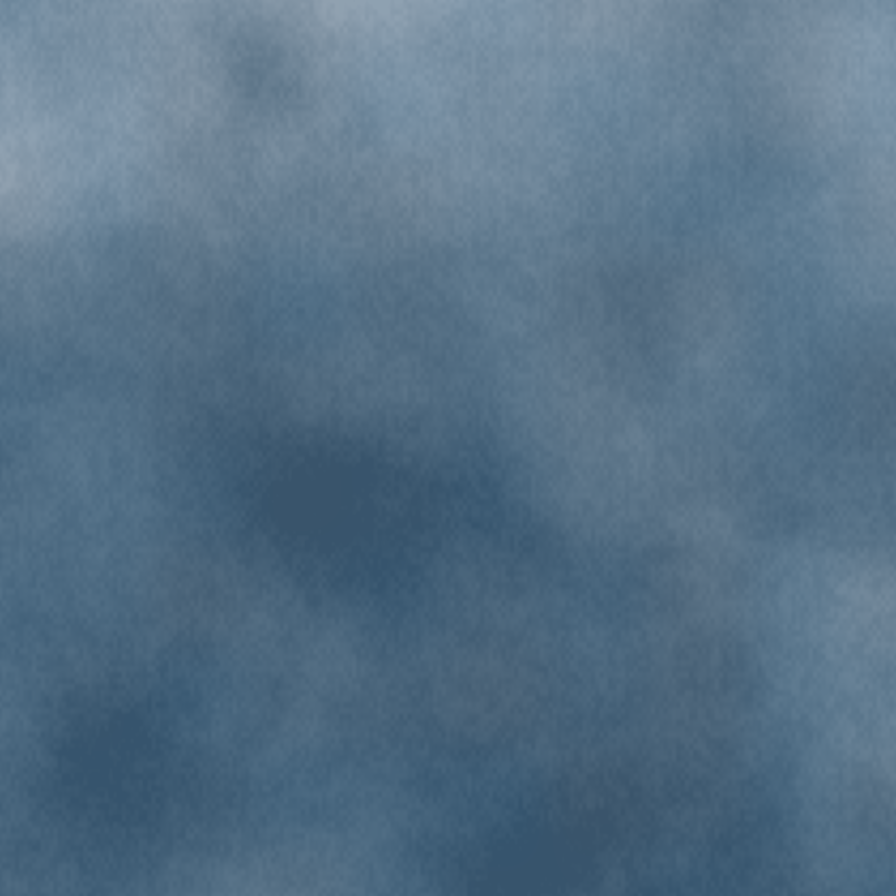
Give the GLSL for this texture, as a WebGL 1 fragment shader.

```glsl
precision highp float;
// Soft, blurred blue-grey storm clouds with a faint fine grain.

uniform vec2 u_resolution;

const vec3 SHADOW_BLUE = vec3(0.215, 0.330, 0.425);
const vec3 MID_BLUE = vec3(0.370, 0.472, 0.552);
const vec3 PALE_GREY = vec3(0.555, 0.630, 0.695);

const float BASE_TONE = 0.45;
const float CLOUD_SCALE = 3.2;      // cloud masses across the canvas
const float CLOUD_CONTRAST = 1.15;
const float WARP_AMOUNT = 0.45;
const float VERTICAL_FADE = 0.28;   // lighter towards the top
const vec2 GLOW_CENTER = vec2(0.50, 0.88);
const vec2 SHADE_CENTER = vec2(0.40, 0.24);
const float GLOW_STRENGTH = 0.32;
const float SHADE_STRENGTH = 0.26;
const float PATCH_RADIUS = 0.27;
const vec2 GRAIN_SCALE = vec2(210.0, 150.0);
const float GRAIN_STRENGTH = 0.11;
const float MOTTLE_STRENGTH = 0.06;
const float TINT_STRENGTH = 0.025;

float hash(vec2 p) {
  return fract(sin(dot(p, vec2(127.1, 311.7))) * 43758.5453);
}

// Value noise with quintic smoothing
float noise(vec2 p) {
  vec2 cell = floor(p);
  vec2 f = fract(p);
  vec2 w = f * f * f * (f * (f * 6.0 - 15.0) + 10.0);
  float bottom = mix(hash(cell), hash(cell + vec2(1.0, 0.0)), w.x);
  float top = mix(hash(cell + vec2(0.0, 1.0)), hash(cell + vec2(1.0, 1.0)), w.x);
  return mix(bottom, top, w.y);
}

// Layered noise, each octave turned to hide the lattice
float fbm(vec2 p) {
  const mat2 TURN = mat2(0.8, 0.6, -0.6, 0.8);
  float sum = 0.0;
  float amplitude = 0.5;
  for (int i = 0; i < 5; i++) {
    sum += amplitude * noise(p);
    p = TURN * p * 2.03 + vec2(17.3, 9.1);
    amplitude *= 0.45;
  }
  return sum / 0.892;
}

float softPatch(vec2 uv, vec2 center) {
  vec2 d = (uv - center) / PATCH_RADIUS;
  return exp(-dot(d, d));
}

vec3 cloudColor(float tone) {
  vec3 dark = mix(SHADOW_BLUE, MID_BLUE, clamp(tone * 2.0, 0.0, 1.0));
  return mix(dark, PALE_GREY, clamp(tone * 2.0 - 1.0, 0.0, 1.0));
}

void main() {
  vec2 uv = gl_FragCoord.xy / u_resolution;

  // Gently warped cloud masses
  vec2 p = uv * CLOUD_SCALE + vec2(4.7, 2.3);
  vec2 warp = vec2(noise(p + 31.0), noise(p + 57.0)) - 0.5;
  float cloud = fbm(p + WARP_AMOUNT * warp) - 0.5;

  // Broad light and shade
  float tone = BASE_TONE + CLOUD_CONTRAST * cloud;
  tone += VERTICAL_FADE * (uv.y - 0.5);
  tone += GLOW_STRENGTH * softPatch(uv, GLOW_CENTER);
  tone -= SHADE_STRENGTH * softPatch(uv, SHADE_CENTER);

  // Fine grain over a softer mottle
  tone += GRAIN_STRENGTH * (noise(uv * GRAIN_SCALE) - 0.5);
  tone += MOTTLE_STRENGTH * (noise(uv * GRAIN_SCALE * 0.37 + 83.0) - 0.5);

  // Slight drift between warm and cool
  float tint = TINT_STRENGTH * (noise(uv * 9.0 + 140.0) - 0.5);
  vec3 color = cloudColor(tone) + tint * vec3(1.0, 0.0, -0.6);
  gl_FragColor = vec4(color, 1.0);
}
```
